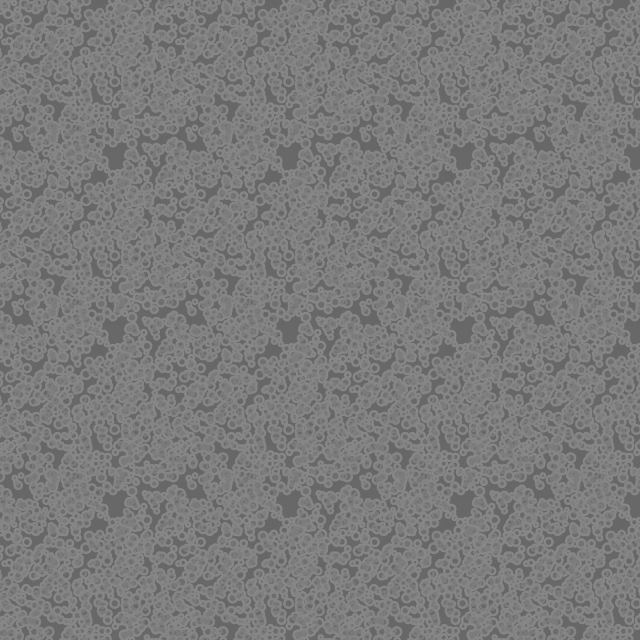
This texture is drawn by a WebGL 2 fragment shader. Its source:

```glsl
#version 300 es
precision highp float;

uniform vec2 u_resolution;
out vec4 fragColor;

// Integer hash giving three values from 0 to 1
vec3 hash3(ivec2 cell, int seed) {
  uvec3 v = uvec3(cell, seed) * 1664525u + 1013904223u;
  v.x += v.y * v.z; v.y += v.z * v.x; v.z += v.x * v.y;
  v ^= v >> 16u;
  v.x += v.y * v.z; v.y += v.z * v.x; v.z += v.x * v.y;
  return vec3(v >> 8u) / 16777216.0;
}

ivec2 wrapCell(ivec2 cell, int period) {
  return ((cell % period) + period) % period;
}

// Smooth value noise that repeats after the given number of cells
float tiledNoise(vec2 p, int period) {
  ivec2 i = ivec2(floor(p));
  vec2 f = fract(p);
  f = f * f * (3.0 - 2.0 * f);
  float a = hash3(wrapCell(i, period), 9).x;
  float b = hash3(wrapCell(i + ivec2(1, 0), period), 9).x;
  float c = hash3(wrapCell(i + ivec2(0, 1), period), 9).x;
  float d = hash3(wrapCell(i + ivec2(1, 1), period), 9).x;
  return mix(mix(a, b, f.x), mix(c, d, f.x), f.y);
}

// Chance that a disc appears: sparse patches, mostly along one band
float discDensity(vec2 tilePos) {
  float band = 0.5 + 0.5 * cos(6.28318 * (tilePos.y - 0.84));
  float patches = tiledNoise(tilePos * 9.0, 9);
  return 1.0 - (0.3 + 0.5 * band) * smoothstep(0.4, 0.85, patches);
}

void main() {
  const int cells = 20;
  vec2 uv = gl_FragCoord.xy / u_resolution;
  vec2 p = vec2(uv.x, 1.0 - uv.y) * 3.68 * float(cells);
  float edge = 0.6 * 3.68 * float(cells) / u_resolution.y;
  ivec2 home = ivec2(floor(p));

  // Gather overlapping discs, their rims and their hollow cores
  float cover = 0.0, rim = 0.0, core = 0.0;
  for (int y = -1; y <= 1; y++) {
    for (int x = -1; x <= 1; x++) {
      ivec2 cell = home + ivec2(x, y);
      ivec2 id = wrapCell(cell, cells);
      for (int k = 0; k < 2; k++) {
        vec3 place = hash3(id, k);
        vec3 look = hash3(id, k + 4);
        vec2 tilePos = (vec2(id) + place.xy) / float(cells);
        if (place.z > discDensity(tilePos)) continue;
        float radius = mix(0.36, 0.68, look.x);
        float dist = length(p - vec2(cell) - place.xy);
        float outer = 1.0 - smoothstep(-edge, edge, dist - radius);
        float inner = 1.0 - smoothstep(-edge, edge, dist - radius + 0.27);
        cover = max(cover, outer);
        rim = max(rim, outer - inner);
        core = max(core, inner * mix(0.6, 1.0, look.y));
      }
    }
  }

  // Rims crossing a core veil it partly
  float light = cover * (1.0 - core * (1.0 - 0.6 * rim));
  vec3 color = mix(vec3(0.405), vec3(0.525), light);

  // Faint mottling
  color += 0.012 * (tiledNoise(p * 0.6, 12) - 0.5);
  fragColor = vec4(color, 1.0);
}
```
